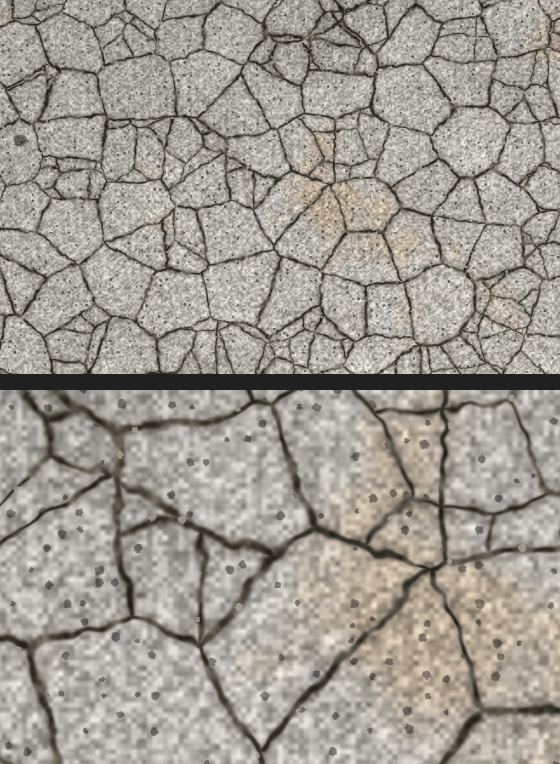
Top, the full canvas; bottom, a detail of the centre.
Reproduce this texture procedurally as a Shadertoy shader.

```glsl
// Weathered asphalt broken into irregular plates by sandy, ragged cracks.
// Warped Voronoi borders form the main cracks; a finer Voronoi splits some
// plates again. Layered value noise adds grain, pits, dust and stains.

#define PLATE_SCALE 7.0
#define SPLIT_SCALE 8.6
#define SPLIT_SHARE 0.38
#define CRACK_WIDTH 0.0046
#define RAGGEDNESS 0.011
#define GRAIN_SCALE 215.0
#define GRAIN_CONTRAST 0.30
#define STONE_COLOR vec3(0.704, 0.693, 0.669)
#define SAND_COLOR vec3(0.470, 0.445, 0.400)
#define SHADOW_COLOR vec3(0.190, 0.178, 0.150)

float hash(vec2 p) {
    return fract(sin(dot(p, vec2(127.1, 311.7))) * 43758.5453);
}

vec2 hash2(vec2 p) {
    return vec2(hash(p), hash(p + vec2(37.3, 17.9)));
}

float noise(vec2 p) {
    vec2 cell = floor(p), f = fract(p);
    f = f * f * (3.0 - 2.0 * f);
    float low = mix(hash(cell), hash(cell + vec2(1, 0)), f.x);
    float high = mix(hash(cell + vec2(0, 1)), hash(cell + vec2(1, 1)), f.x);
    return mix(low, high, f.y);
}

float fbm(vec2 p) {
    float sum = 0.0, weight = 0.5;
    for (int i = 0; i < 4; i++) {
        sum += weight * noise(p);
        p = mat2(1.6, 1.2, -1.2, 1.6) * p + 5.3;
        weight *= 0.5;
    }
    return sum / 0.9375;
}

vec2 sitePoint(vec2 cell) {
    return cell + 0.06 + 0.88 * hash2(cell);
}

// x: distance to the nearest border, y: random value of the plate
vec2 voronoi(vec2 p) {
    vec2 base = floor(p), nearCell = base, nearOffset = vec2(0.0);
    float best = 1e3;
    for (int j = -2; j <= 2; j++)
    for (int i = -2; i <= 2; i++) {
        vec2 cell = base + vec2(i, j);
        vec2 offset = sitePoint(cell) - p;
        float d = dot(offset, offset);
        if (d < best) { best = d; nearCell = cell; nearOffset = offset; }
    }
    float border = 1e3;
    for (int j = -2; j <= 2; j++)
    for (int i = -2; i <= 2; i++) {
        if (i == 0 && j == 0) continue;
        vec2 offset = sitePoint(nearCell + vec2(i, j)) - p;
        vec2 across = normalize(offset - nearOffset);
        border = min(border, dot(0.5 * (offset + nearOffset), across));
    }
    return vec2(border, hash(nearCell + 71.7));
}

// Scattered round spots, one candidate per square
float spots(vec2 p, float share, float radius) {
    vec2 cell = floor(p);
    vec2 center = 0.3 + 0.4 * hash2(cell + 9.1);
    float size = radius * (0.5 + 0.5 * hash(cell + 4.4));
    float d = length(fract(p) - center) + 0.12 * (noise(p * 9.0) - 0.5);
    return step(hash(cell + 2.7), share) * (1.0 - smoothstep(0.6 * size, size, d));
}

void mainImage(out vec4 fragColor, in vec2 fragCoord) {
    vec2 uv = fragCoord / iResolution.xy;
    vec2 p = fragCoord / iResolution.y;
    float pixel = 1.0 / iResolution.y;

    // Ragged crack network, plates slightly foreshortened towards the top
    vec2 bend = vec2(fbm(p * 13.0), fbm(p * 13.0 + 31.0)) - 0.5;
    vec2 chips = vec2(noise(p * 85.0), noise(p * 85.0 + 47.0)) - 0.5;
    vec2 q = p + RAGGEDNESS * (2.4 * bend + 0.5 * chips);
    q.y += 0.06 * q.y * q.y;
    vec2 plate = voronoi(q * PLATE_SCALE + 3.0);
    float mainCrack = plate.x / PLATE_SCALE;
    float splitCrack = voronoi(q * SPLIT_SCALE + 40.0).x / SPLIT_SCALE + 0.0008;
    float d = plate.y < SPLIT_SHARE ? min(mainCrack, splitCrack) : mainCrack;
    float width = CRACK_WIDTH * (0.5 + noise(p * 11.0 + 8.0));

    // Stone surface: relief grain, soft blotches and warm patches
    vec2 g = p * GRAIN_SCALE;
    float fine = noise(g) - 0.5;
    float coarse = noise(g * 0.47 + 19.0) - 0.5;
    float relief = noise(g * 0.6) - noise(g * 0.6 + vec2(-0.5, 0.6));
    float tone = GRAIN_CONTRAST * (fine + 0.5 * coarse + 0.35 * relief);
    tone += 0.11 * (fbm(p * 7.0 + 60.0) - 0.5) + 0.03 * (plate.y - 0.5);
    vec3 color = STONE_COLOR + tone;
    float warmth = smoothstep(0.58, 0.78, fbm(p * 4.5 + 22.0));
    color *= mix(vec3(1.0), vec3(1.05, 0.98, 0.90), warmth);

    // Small pits and a few oil stains
    color *= 1.0 - 0.42 * spots(p * 62.0, 0.20, 0.32);
    color *= 1.0 - 0.45 * spots(p * 5.0 + 1.3, 0.07, 0.10);

    // Dusty fringe, sand filling and shadowed crack core
    float fringe = 1.0 - smoothstep(width, 3.2 * width, d);
    float fill = 1.0 - smoothstep(0.65 * width - pixel, 1.15 * width + pixel, d);
    float core = 1.0 - smoothstep(0.15 * width, 0.70 * width + pixel, d);
    core *= 0.35 + 0.65 * smoothstep(0.2, 0.6, noise(p * 60.0 + 14.0));
    color *= 1.0 - 0.09 * fringe;
    vec3 sand = SAND_COLOR + 0.7 * tone;
    color = mix(color, mix(sand, SHADOW_COLOR + 0.4 * tone, core), fill);

    // Pale pebbles caught in the cracks
    color = mix(color, vec3(0.74, 0.72, 0.68), 0.7 * fill * spots(p * 75.0, 0.14, 0.38));

    // Gentle light falloff to the top and the left
    color *= 1.03 - 0.07 * uv.y * uv.y - 0.05 * (1.0 - uv.x) * (1.0 - uv.x);
    fragColor = vec4(clamp(color, 0.0, 1.0), 1.0);
}
```
